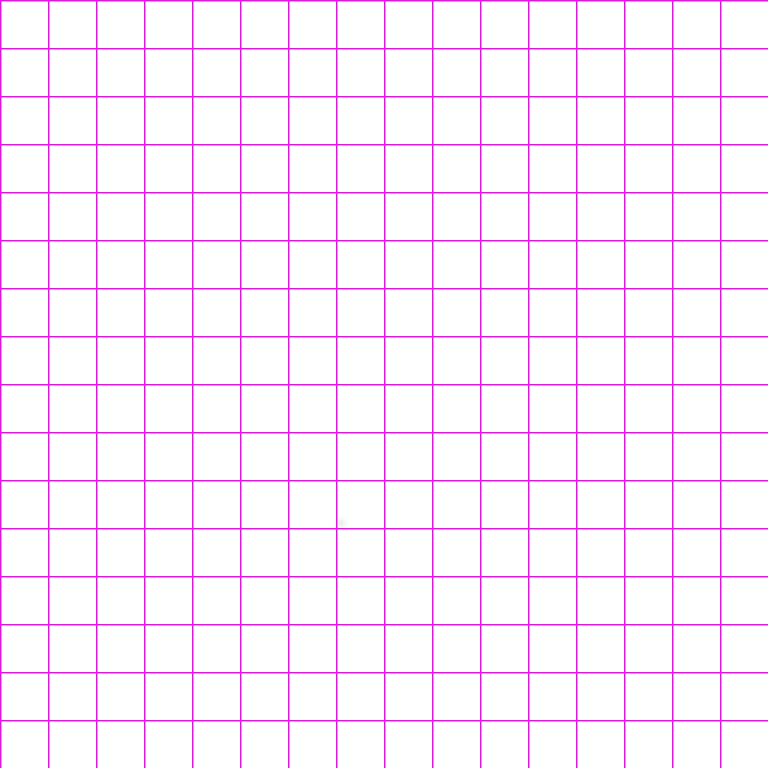
Write a WebGL 2 fragment shader that draws this pattern.

```glsl
#version 300 es
precision highp float;

uniform vec2 u_resolution;
out vec4 fragColor;

const float CELLS = 16.0;

// Pixel coverage of the rule at the start of each cell, per axis
vec2 ruleCoverage(vec2 cell, vec2 pixel) {
    float halfWidth = 1.0 / 64.0;
    vec2 fromCentre = abs(fract(cell - halfWidth + 0.5) - 0.5);
    return clamp(0.5 + (halfWidth - fromCentre) / pixel, 0.0, 1.0);
}

void main() {
    vec2 uv = gl_FragCoord.xy / u_resolution;
    vec3 paper = vec3(1.0);
    vec3 magenta = vec3(1.0, 0.0, 1.0);

    // One faint smudge on the paper
    vec2 fromSmudge = (uv - vec2(0.444, 0.319)) / 0.006;
    paper -= 0.07 * exp(-dot(fromSmudge, fromSmudge));

    // Rules start at the left and top of each cell
    vec2 cell = vec2(uv.x, 1.0 - uv.y) * CELLS;
    vec2 rules = ruleCoverage(cell, CELLS / u_resolution);

    fragColor = vec4(mix(paper, magenta, max(rules.x, rules.y)), 1.0);
}
```
